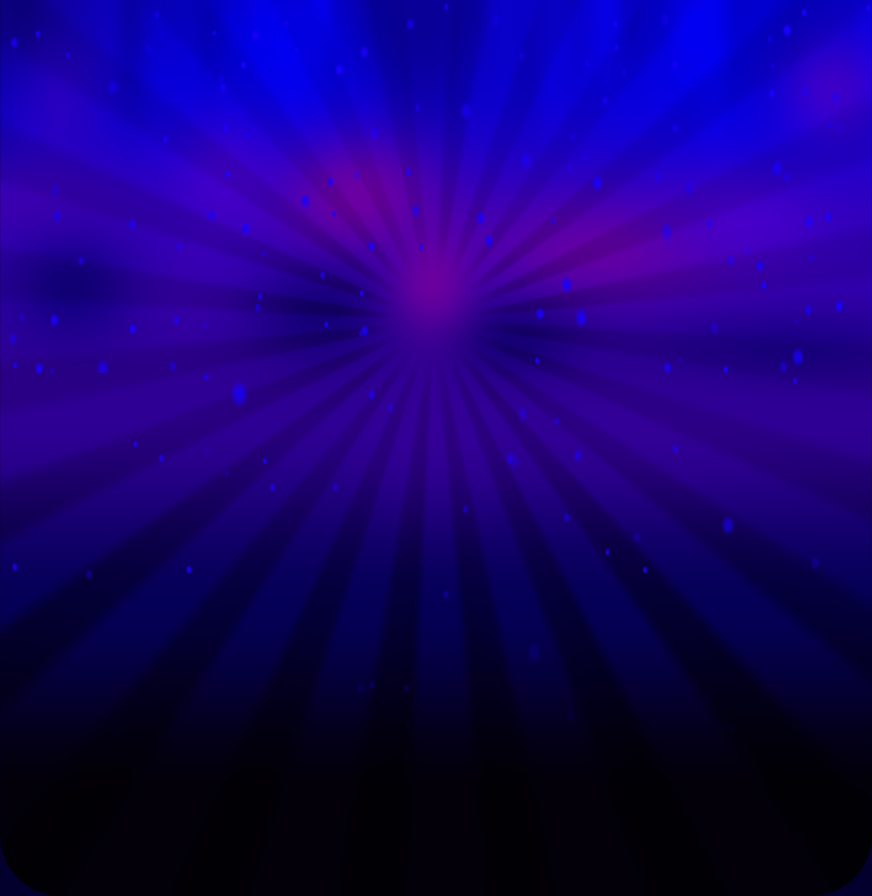
Write a Shadertoy shader that draws this background.

```glsl
// Blue and violet stage glow with soft radial light rays, drifting sparks and a dark rounded base.

const vec2 RAY_CENTER = vec2(0.484, 0.642);
const float RAY_COUNT = 24.0;
const float CORNER_RADIUS = 0.068;

const vec3 NAVY = vec3(0.01, 0.0, 0.18);
const vec3 DEEP_BLUE = vec3(0.05, 0.0, 0.48);
const vec3 BLUE = vec3(0.04, 0.0, 0.86);
const vec3 BRIGHT_BLUE = vec3(0.0, 0.0, 1.0);
const vec3 INDIGO = vec3(0.18, 0.0, 0.58);
const vec3 VIOLET = vec3(0.29, 0.0, 0.80);
const vec3 MAGENTA = vec3(0.45, 0.0, 0.62);

float hash(vec2 cell) {
    vec3 h = fract(vec3(cell.xyx) * 0.1031);
    h += dot(h, h.yzx + 33.33);
    return fract((h.x + h.y) * h.z);
}

float noise(vec2 p) {
    vec2 i = floor(p), f = fract(p);
    f = f * f * (3.0 - 2.0 * f);
    float low = mix(hash(i), hash(i + vec2(1, 0)), f.x);
    float high = mix(hash(i + vec2(0, 1)), hash(i + vec2(1, 1)), f.x);
    return mix(low, high, f.y);
}

// Soft elliptical falloff around a center
float glow(vec2 p, vec2 center, vec2 radius) {
    vec2 d = (p - center) / radius;
    return exp(-dot(d, d));
}

// Vertical blend from black floor to bright top
vec3 backdrop(float y) {
    vec3 color = mix(vec3(0.01, 0.0, 0.035), vec3(0.02, 0.0, 0.34), smoothstep(0.11, 0.34, y));
    color = mix(color, INDIGO, smoothstep(0.32, 0.54, y));
    color = mix(color, vec3(0.19, 0.0, 0.72), smoothstep(0.58, 0.74, y));
    return mix(color, BLUE, smoothstep(0.74, 0.92, y));
}

// Large coloured clouds of light
vec3 addClouds(vec3 c, vec2 p) {
    c = mix(c, BRIGHT_BLUE, 0.95 * glow(p, vec2(0.30, 0.94), vec2(0.13, 0.12)));
    c = mix(c, BRIGHT_BLUE, 0.90 * glow(p, vec2(0.82, 0.97), vec2(0.14, 0.14)));
    c = mix(c, DEEP_BLUE, 0.75 * glow(p, vec2(0.0, 1.0), vec2(0.14, 0.11)));
    c = mix(c, DEEP_BLUE, 0.50 * glow(p, vec2(0.47, 0.97), vec2(0.06, 0.12)));
    c = mix(c, VIOLET, 0.45 * glow(p, vec2(0.07, 0.89), vec2(0.05, 0.07)));
    c = mix(c, VIOLET, 0.75 * glow(p, vec2(0.25, 0.80), vec2(0.06, 0.07)));
    c = mix(c, VIOLET, 0.85 * glow(p, vec2(0.93, 0.90), vec2(0.06, 0.06)));
    c = mix(c, VIOLET * 0.85, 0.75 * glow(p, vec2(0.03, 0.77), vec2(0.13, 0.05)));
    c = mix(c, VIOLET * 0.85, 0.50 * glow(p, vec2(0.21, 0.68), vec2(0.08, 0.06)));
    c = mix(c, MAGENTA, 0.90 * glow(p, vec2(0.40, 0.78), vec2(0.09, 0.07)));
    c = mix(c, MAGENTA, 0.75 * glow(p, vec2(0.67, 0.72), vec2(0.15, 0.06)));
    c = mix(c, VIOLET, 0.75 * glow(p, vec2(0.83, 0.755), vec2(0.09, 0.05)));
    c = mix(c, DEEP_BLUE, 0.85 * glow(p, vec2(0.08, 0.68), vec2(0.07, 0.06)));
    c = mix(c, DEEP_BLUE, 0.65 * glow(p, vec2(0.88, 0.61), vec2(0.16, 0.04)));
    c = mix(c, DEEP_BLUE * 0.85, 0.75 * glow(p, vec2(0.36, 0.65), vec2(0.08, 0.06)));
    c = mix(c, DEEP_BLUE * 0.85, 0.80 * glow(p, vec2(0.57, 0.62), vec2(0.08, 0.045)));
    c = mix(c, VIOLET * 0.75, 0.60 * glow(p, vec2(0.48, 0.52), vec2(0.08, 0.09)));
    return mix(c, VIOLET * 0.75, 0.45 * glow(p, vec2(0.72, 0.52), vec2(0.16, 0.07)));
}

// Brightness of rays that gain contrast below their center
float rays(vec2 p, vec2 center) {
    vec2 d = p - center;
    float angle = atan(d.x, -d.y) - 0.022;
    float beam = smoothstep(-0.75, 0.35, cos(angle * RAY_COUNT));
    float below = 1.0 - smoothstep(-0.45, -0.05, d.y);
    float strength = mix(0.11, 0.56, below) + 0.16 * glow(d, vec2(0.0), vec2(0.20, 0.10));
    strength *= mix(0.65, 1.0, noise(vec2(angle * 4.0 + 20.0, 3.0)));
    strength *= smoothstep(0.03, 0.11, length(d));
    return 1.0 - strength * (1.0 - beam);
}

// One scattered layer of tall soft drops
float sparks(vec2 p, float density, float seed) {
    vec2 grid = p * density, cell = floor(grid) + seed;
    vec2 offset = vec2(hash(cell + 3.1), hash(cell + 7.7)) * 0.7 + 0.15;
    float size = mix(0.07, 0.15, pow(hash(cell + 11.3), 3.0));
    float dist = length((fract(grid) - offset) * vec2(1.0, 0.65));
    float present = step(hash(cell + 19.0), mix(0.07, 0.38, smoothstep(0.3, 1.0, p.y)));
    return present * (1.0 - smoothstep(0.25 * size, size, dist)) * mix(0.25, 1.0, hash(cell + 23.0));
}

float roundedBox(vec2 p, vec2 halfSize, float radius) {
    vec2 q = abs(p) - halfSize + radius;
    return length(max(q, 0.0)) + min(max(q.x, q.y), 0.0) - radius;
}

void mainImage(out vec4 fragColor, in vec2 fragCoord) {
    vec2 p = fragCoord / iResolution.y;
    float width = iResolution.x / iResolution.y;
    vec3 color = addClouds(backdrop(p.y), p);

    // Hanging vertical streaks near the top
    float streak = noise(p * vec2(34.0, 5.0));
    color *= 1.0 - 0.22 * streak * smoothstep(0.78, 1.0, p.y);

    color *= rays(p, RAY_CENTER);
    color = mix(color, MAGENTA, 0.85 * glow(p, vec2(0.482, 0.685), vec2(0.045, 0.06)));

    // Sparks fade out toward the floor
    float spark = 0.0;
    for (int i = 0; i < 3; i++) {
        spark = max(spark, sparks(p, 13.0 + 5.0 * float(i), 17.0 * float(i)));
    }
    spark *= smoothstep(0.15, 0.40, p.y);
    color = mix(color, vec3(0.10, 0.0, 1.0), spark);

    // Panel extends above the canvas so only its lower corners are round
    float panel = roundedBox(p - vec2(0.5 * width, 1.0), vec2(0.5 * width, 1.0), CORNER_RADIUS);
    float edge = 1.0 / iResolution.y;
    color = mix(color, NAVY, smoothstep(-edge, edge, panel));
    fragColor = vec4(color, 1.0);
}
```
